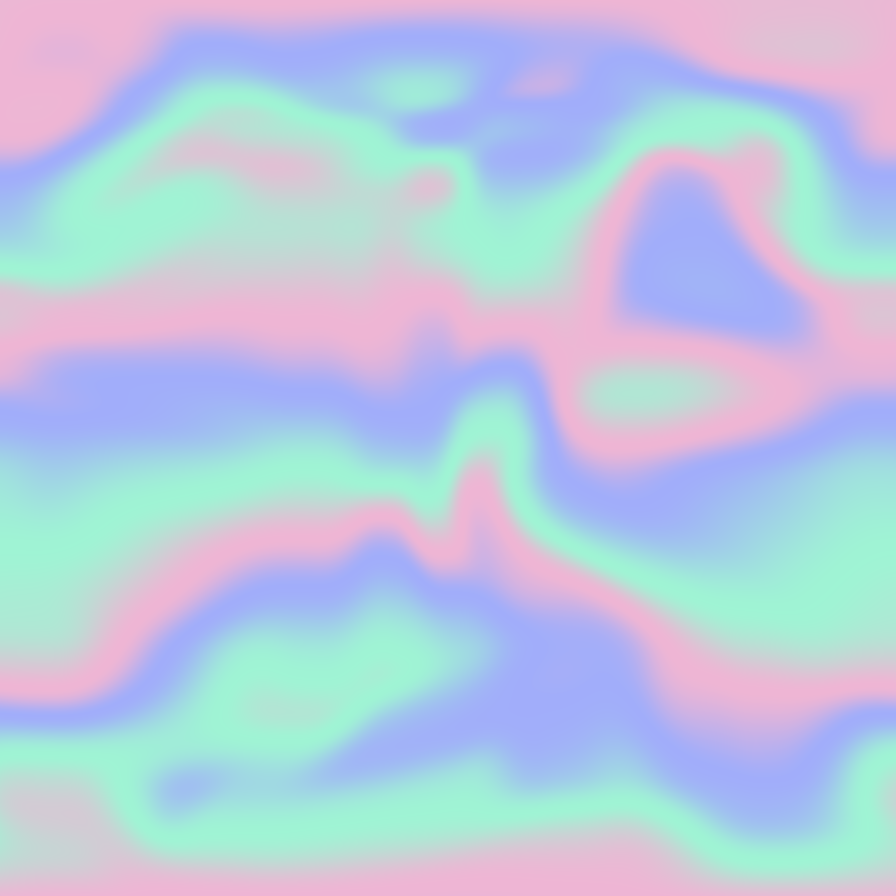
This background is drawn by a Shadertoy shader. Its source:

```glsl
// Soft pastel marbling: a cyclic pink, blue and mint palette over warped noise bands.

const vec3 PINK = vec3(0.935, 0.710, 0.830);
const vec3 BLUE = vec3(0.630, 0.680, 0.980);
const vec3 MINT = vec3(0.625, 0.955, 0.830);

const float BLUE_STOP = 0.26;    // palette position of blue; pink sits at 0 and 1
const float MINT_STOP = 0.68;    // palette position of mint
const float BAND_COUNT = 3.0;    // palette cycles from top to bottom
const float LULL_DEPTH = 0.28;   // how far the middle bands are held back
const float LULL_CENTER = 0.43;
const float LULL_WIDTH = 0.13;
const vec2 WARP_CELLS = vec2(3.0, 4.0);
const vec2 WARP_AMOUNT = vec2(0.13, 0.09);
const vec2 BROAD_CELLS = vec2(5.0, 6.0);
const float BROAD_AMOUNT = 0.95;
const vec2 FINE_CELLS = vec2(9.0, 12.0);
const float FINE_AMOUNT = 0.34;
const float EDGE_CALM = 0.14;    // height over which the noise fades at top and bottom

float hash(vec2 p) {
    return fract(sin(dot(p, vec2(127.1, 311.7))) * 43758.5453);
}

// Value noise in -0.5..0.5 that repeats across the canvas
float tileNoise(vec2 uv, vec2 cells, float seed) {
    vec2 p = uv * cells;
    vec2 cell = floor(p);
    vec2 f = p - cell;
    f = f * f * f * (f * (f * 6.0 - 15.0) + 10.0);
    vec2 lo = mod(cell, cells);
    vec2 hi = mod(cell + 1.0, cells);
    float bottom = mix(hash(lo + seed), hash(vec2(hi.x, lo.y) + seed), f.x);
    float top = mix(hash(vec2(lo.x, hi.y) + seed), hash(hi + seed), f.x);
    return mix(bottom, top, f.y) - 0.5;
}

// Cyclic palette: pink, blue, mint and back to pink
vec3 palette(float phase) {
    float t = fract(phase);
    vec3 color = mix(PINK, BLUE, smoothstep(0.0, BLUE_STOP, t));
    color = mix(color, MINT, smoothstep(BLUE_STOP, MINT_STOP, t));
    return mix(color, PINK, smoothstep(MINT_STOP, 1.0, t));
}

void mainImage(out vec4 fragColor, in vec2 fragCoord) {
    vec2 uv = fragCoord / iResolution.xy;
    float depth = 1.0 - uv.y;

    // Bend the noise domain to draw blobs out into streaks
    vec2 warp = vec2(tileNoise(uv, WARP_CELLS, 3.0), tileNoise(uv, WARP_CELLS, 17.0));
    vec2 bent = uv + WARP_AMOUNT * 2.0 * warp;

    float turbulence = BROAD_AMOUNT * tileNoise(bent, BROAD_CELLS, 31.0)
                     + FINE_AMOUNT * tileNoise(bent, FINE_CELLS, 53.0);
    turbulence *= smoothstep(-0.04, EDGE_CALM, min(uv.y, depth));

    // Uneven downward progress through the palette
    float offset = (depth - LULL_CENTER) / LULL_WIDTH;
    float phase = BAND_COUNT * depth - LULL_DEPTH * exp(-offset * offset);

    fragColor = vec4(palette(phase + turbulence), 1.0);
}
```
